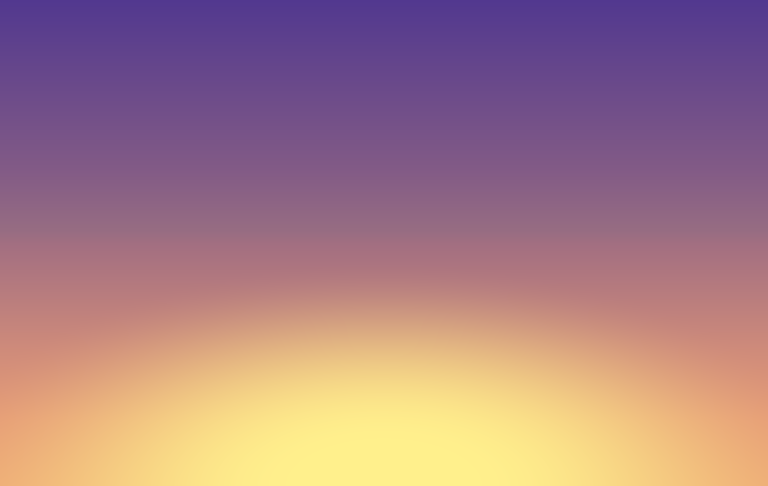
Give the GLSL for this background, as a Shadertoy shader.

```glsl
// Dusk sky: violet fading to orange, with a broad yellow sun glow on the horizon.

const int STOP_COUNT = 7;

// Sky colours from the horizon up; w is the height of each stop.
const vec4 SKY_STOPS[STOP_COUNT] = vec4[STOP_COUNT](
    vec4(0.93, 0.66, 0.46, 0.00),
    vec4(0.90, 0.61, 0.465, 0.14),
    vec4(0.81, 0.545, 0.48, 0.28),
    vec4(0.64, 0.435, 0.505, 0.495),
    vec4(0.59, 0.425, 0.51, 0.525),
    vec4(0.51, 0.355, 0.525, 0.65),
    vec4(0.32, 0.22, 0.56, 1.00)
);

const vec3 GLOW_COLOR = vec3(1.0, 0.94, 0.55);
const vec2 GLOW_CENTER = vec2(0.5, 0.0);
const vec2 GLOW_RADII = vec2(0.376, 0.29);
const float GLOW_CORE = 0.30;   // solid part, in radii
const float GLOW_REACH = 1.60;  // outer fade, in radii

// Blend upward through the sky stops.
vec3 skyColor(float height) {
    vec3 color = SKY_STOPS[0].rgb;
    for (int i = 1; i < STOP_COUNT; i++) {
        float low = SKY_STOPS[i - 1].w;
        float high = SKY_STOPS[i].w;
        float blend = clamp((height - low) / (high - low), 0.0, 1.0);
        color = mix(color, SKY_STOPS[i].rgb, blend);
    }
    return color;
}

// Soft elliptical falloff around the hidden sun.
float sunGlow(vec2 uv) {
    float radius = length((uv - GLOW_CENTER) / GLOW_RADII);
    return 1.0 - smoothstep(GLOW_CORE, GLOW_REACH, radius);
}

void mainImage(out vec4 fragColor, in vec2 fragCoord) {
    vec2 uv = fragCoord / iResolution.xy;
    vec3 color = mix(skyColor(uv.y), GLOW_COLOR, sunGlow(uv));
    fragColor = vec4(color, 1.0);
}
```
